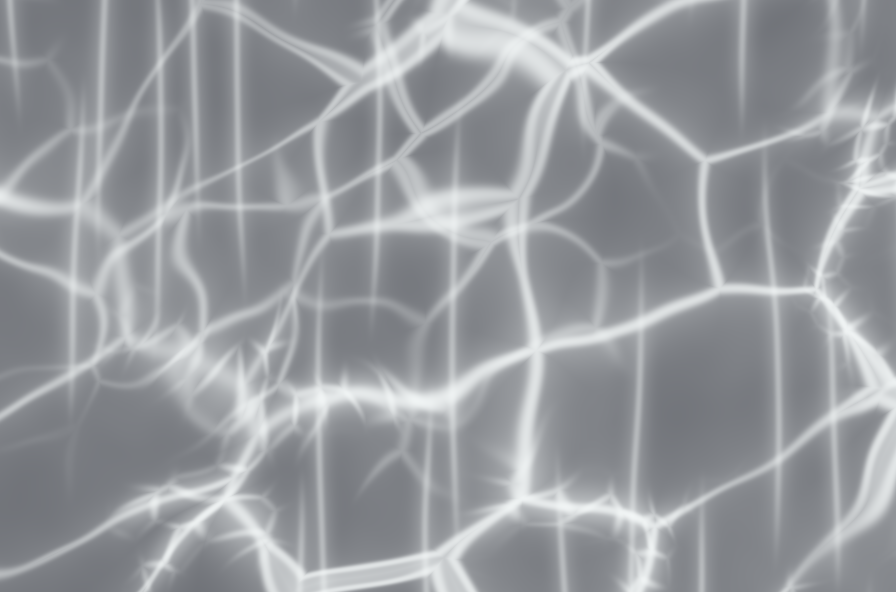
A Shadertoy shader for this texture:

```glsl
// Soft light caustics on grey water: a warped cellular net of glowing cords.
// Cords swell into translucent ribbons with bright rims, gather into crumpled
// knots, and hang over faint vertical streaks and a smoky grey ground.
#define NET_SCALE 3.3
#define VEIL_SCALE 5.2
#define KNOT_SCALE 15.0
#define CORD_WIDTH 0.0085
#define RIBBON_WIDTH 0.024
#define STREAK_GAP 0.075
#define WARP 0.055
#define GLOW 0.34
#define SHADE vec3(0.385, 0.395, 0.420)
#define LIGHT vec3(0.965, 0.980, 0.980)

float hash1(float n) { return fract(sin(n * 91.37) * 4375.85); }

vec2 hash2(vec2 p) {
    vec2 k = vec2(dot(p, vec2(127.1, 311.7)), dot(p, vec2(269.5, 183.3)));
    return fract(sin(k) * 4375.85);
}

mat2 turn(float a) { return mat2(cos(a), sin(a), -sin(a), cos(a)); }

// Layered sines, roughly -1 to 1
float waves(vec2 p) {
    float sum = 0.0, amp = 0.55;
    for (int i = 0; i < 4; i++) {
        p = turn(1.1) * p * 1.55 + 2.3;
        sum += amp * sin(p.x + 1.4 * sin(p.y));
        amp *= 0.6;
    }
    return sum;
}

// Distance to the nearest border between cells, in cell units
float cellBorder(vec2 p) {
    vec2 cell = floor(p), f = p - cell, nearest = vec2(0.0), home = vec2(0.0);
    float best = 9.0;
    for (int j = -1; j <= 1; j++)
    for (int i = -1; i <= 1; i++) {
        vec2 g = vec2(i, j);
        vec2 r = g + hash2(cell + g) - f;
        if (dot(r, r) < best) { best = dot(r, r); nearest = r; home = g; }
    }
    float border = 9.0;
    for (int j = -2; j <= 2; j++)
    for (int i = -2; i <= 2; i++) {
        vec2 g = home + vec2(i, j);
        vec2 r = g + hash2(cell + g) - f;
        vec2 apart = r - nearest;
        if (dot(apart, apart) > 1e-4)
            border = min(border, dot(0.5 * (r + nearest), normalize(apart)));
    }
    return border;
}

float bell(float x) { return exp(-x * x); }

// A cord that opens into a film with bright rims where it is wide
float ribbon(float d, float halfWidth, float blur) {
    float rim = bell((d - halfWidth) / blur);
    float film = 1.0 - smoothstep(halfWidth - blur, halfWidth + blur, d);
    return rim + 0.45 * film * smoothstep(0.0, 2.0 * blur, halfWidth);
}

// Thin wavering vertical lines that fade in and out along their length
float streaks(vec2 p) {
    float sum = 0.0, column = floor(p.x / STREAK_GAP);
    for (int i = -1; i <= 1; i++) {
        float id = column + float(i), h = hash1(id + 7.0);
        float x = (id + 0.2 + 0.6 * h) * STREAK_GAP;
        x += 0.010 * sin(p.y * 5.0 + h * 40.0);
        float fade = smoothstep(0.1, 0.9, sin(p.y * (3.0 + 2.0 * h) + h * 57.0));
        float d = abs(p.x - x);
        sum += fade * (0.45 * bell(d / 0.006) + 0.2 * bell(d / 0.02));
    }
    return sum;
}

void mainImage(out vec4 fragColor, in vec2 fragCoord) {
    vec2 p = fragCoord / iResolution.y;

    // Bend the plane, then lean the cells along the rising diagonal
    vec2 bend = vec2(waves(p * 3.2), waves(p * 3.2 + 11.0));
    vec2 q = turn(-0.65) * (p + WARP * bend) * vec2(0.95, 1.0);
    q *= vec2(0.8, 1.15);

    // Main net
    float swell = waves(p * 2.6 + 5.0);
    float net = cellBorder(q * NET_SCALE + 3.7) / NET_SCALE;
    float halfWidth = RIBBON_WIDTH * smoothstep(0.05, 0.9, swell);
    float blur = CORD_WIDTH * (1.0 + 0.35 * waves(p * 4.0 + 17.0));
    float power = 0.35 + 0.75 * smoothstep(-0.7, 0.6, waves(p * 2.2 + 31.0));
    float light = power * (1.15 * ribbon(net, halfWidth, blur) + GLOW * exp(-net / 0.035));

    // Fainter second net, present in patches
    vec2 v = q + 0.03 * vec2(waves(p * 6.0 + 41.0), waves(p * 6.0 + 53.0));
    float veil = cellBorder(v * VEIL_SCALE + 21.0) / VEIL_SCALE;
    float patches = smoothstep(-0.25, 0.7, waves(p * 2.4 + 63.0));
    light += patches * (0.6 * ribbon(veil, 0.4 * halfWidth, CORD_WIDTH) + 0.2 * exp(-veil / 0.03));

    // Crumpled knots gathered on the main cords
    float knot = cellBorder(p * KNOT_SCALE + 1.5 * bend) / KNOT_SCALE;
    float gather = bell(net / 0.03) * smoothstep(0.1, 0.8, waves(p * 3.0 + 77.0));
    light += gather * (0.35 + 0.9 * bell(knot / 0.007));

    light += streaks(p + 0.006 * bend);

    // Smoky ground, darker towards the upper left
    float smoke = 0.17 + 0.07 * waves(p * vec2(5.0, 2.8) + 90.0);
    smoke += 0.03 * waves(p * 9.0 + 13.0) - 0.06 * smoothstep(0.7, 0.0, length(p - vec2(0.1, 1.0)));
    light += max(smoke, 0.02);

    fragColor = vec4(mix(SHADE, LIGHT, 1.0 - exp(-light)), 1.0);
}
```
